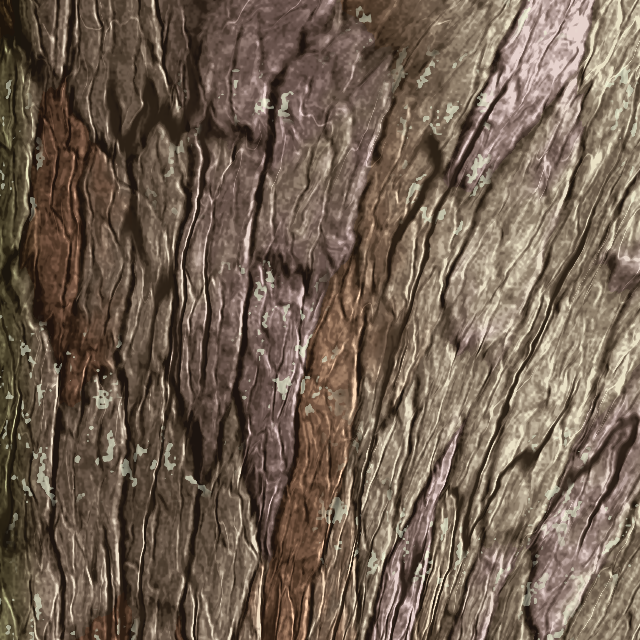
Give the GLSL for this texture, as a WebGL 1 fragment shader.

```glsl
precision highp float;
// Shaggy tree bark: rough fibrous plates, upright at left and leaning at right.
// A relief of stretched cells, thin cracks and short fibres is lit from the
// upper right, then its tone runs through a brown ramp with plum and rust tints.

uniform vec2 u_resolution;

float hash(vec2 p) {
  vec3 q = fract(vec3(p.xyx) * 0.1031);
  q += dot(q, q.yzx + 33.33);
  return fract((q.x + q.y) * q.z);
}

float noise(vec2 p) {
  vec2 i = floor(p), f = fract(p);
  f = f * f * (3.0 - 2.0 * f);
  return mix(mix(hash(i), hash(i + vec2(1, 0)), f.x),
             mix(hash(i + vec2(0, 1)), hash(i + vec2(1, 1)), f.x), f.y);
}

float fbm(vec2 p) {
  float sum = 0.0, amp = 0.55;
  for (int i = 0; i < 3; i++) {
    sum += amp * noise(p);
    p = p * 2.03 + 17.3;
    amp *= 0.56;
  }
  return sum;
}

// Cellular plates: x = distance to the border, y = random value of the plate
vec2 plates(vec2 p) {
  vec2 cell = floor(p);
  float nearest = 9.0, second = 9.0, id = 0.0;
  for (int j = -1; j <= 1; j++) {
    for (int i = -1; i <= 1; i++) {
      vec2 c = cell + vec2(i, j);
      float d = length(c + vec2(hash(c), hash(c + 51.7)) - p);
      if (d < nearest) {
        second = nearest;
        nearest = d;
        id = hash(c + 9.1);
      } else {
        second = min(second, d);
      }
    }
  }
  return vec2(second - nearest, id);
}

// Coordinates that follow the grain: x across the strands, y along them
vec2 strand(vec2 p) {
  float lean = 0.03 + 0.43 * smoothstep(0.22, 0.85, p.x);
  vec2 s = vec2(p.x - lean * (p.y - 0.5), p.y) + 3.0;
  s.x += 0.06 * (fbm(s * vec2(5.0, 3.0)) - 0.5);
  s.x += 0.014 * (fbm(s * vec2(30.0, 24.0)) - 0.5);
  s.y += 0.07 * (fbm(s * vec2(38.0, 14.0)) - 0.5);
  return s;
}

// x = height, y = plate id, z = crack (0 inside a crack)
vec3 relief(vec2 p) {
  vec2 s = strand(p);
  vec2 big = plates(s * vec2(10.0, 2.6));
  vec2 small = plates(s * vec2(30.0, 9.0) + 7.0);
  float line = abs(fbm(s * vec2(10.0, 1.7) + 4.0) - 0.5);
  float gap = smoothstep(0.35, 0.6, noise(s * vec2(8.0, 4.0) + 20.0));
  float crack = 1.0 - gap * (1.0 - smoothstep(0.005, 0.035, line));
  float h = smoothstep(0.0, 0.17, big.x) * (0.35 + 0.55 * big.y);
  h += 0.36 * smoothstep(0.0, 0.24, small.x) * (0.3 + 0.7 * small.y);
  h += 0.55 * fbm(s * vec2(56.0, 25.0));
  return vec3(h * mix(0.5, 1.0, crack), big.y, crack);
}

// Brown ramp whose stops are spaced by the area each tone covers
vec3 barkRamp(float t) {
  vec3 c = mix(vec3(0.11, 0.08, 0.06), vec3(0.17, 0.13, 0.09), smoothstep(-0.2, 0.03, t));
  c = mix(c, vec3(0.29, 0.24, 0.19), smoothstep(0.03, 0.26, t));
  c = mix(c, vec3(0.41, 0.35, 0.30), smoothstep(0.26, 0.49, t));
  c = mix(c, vec3(0.56, 0.50, 0.44), smoothstep(0.49, 0.68, t));
  c = mix(c, vec3(0.73, 0.68, 0.62), smoothstep(0.68, 0.83, t));
  return mix(c, vec3(0.91, 0.88, 0.81), smoothstep(0.83, 0.97, t));
}

void main() {
  vec2 p = gl_FragCoord.xy / u_resolution;
  vec2 s = strand(p);
  vec2 toLight = vec2(0.83, 0.55);
  vec3 bark = relief(p);
  float slope = bark.x - relief(p + toLight * 0.0026).x;
  float shadow = smoothstep(0.12, 0.6, relief(p + toLight * 0.013).x - bark.x);

  // Patches of smoother, cross-wrinkled inner bark
  float patchId = bark.y + 0.3 * (fbm(s * vec2(16.0, 9.0)) - 0.5);
  float plum = smoothstep(0.58, 0.74, patchId) * smoothstep(0.15, 0.45, p.x);
  float rust = smoothstep(0.36, 0.2, patchId) * smoothstep(0.75, 0.45, p.x);
  float wrinkle = noise(s * vec2(40.0, 130.0)) - 0.5;

  // Tone: broad light, relief, fibres, grit and cracks
  float t = 0.47 + 0.36 * (bark.x - 0.85) + 1.7 * slope - 0.25 * shadow;
  t += mix(-0.15, 0.18, smoothstep(0.1, 0.9, p.x));
  t += 0.45 * (fbm(p * vec2(3.5, 3.0) + 8.0) - 0.5);
  t += 0.22 * (noise(s * vec2(210.0, 55.0)) - 0.5);
  t += 0.20 * (noise(p * 230.0) - 0.5);
  t += (plum + rust) * (0.24 * wrinkle - 0.06);
  t -= 0.22 * smoothstep(0.07, 0.0, p.x);
  float thread = smoothstep(0.05, 0.0, abs(noise(s * vec2(60.0, 14.0) + 30.0) - 0.5));
  t += 0.25 * thread * smoothstep(0.55, 0.75, noise(s * vec2(16.0, 11.0)));
  t *= mix(0.15, 1.0, bark.z);

  vec3 col = barkRamp(t);
  col *= mix(vec3(1.02, 0.99, 0.97), vec3(1.01, 1.01, 0.96), p.x);
  col *= mix(vec3(1.0), vec3(0.98, 0.93, 1.03), plum);
  col *= mix(vec3(1.0), vec3(1.09, 0.95, 0.88), rust);
  col *= mix(vec3(0.94, 1.04, 0.86), vec3(1.0), smoothstep(0.0, 0.08, p.x));

  // Small ragged lichen flecks gathered in loose groups
  float fleck = noise(s * vec2(75.0, 45.0) + 60.0) + 0.4 * (noise(p * 190.0) - 0.5);
  float group = smoothstep(0.58, 0.75, noise(p * 7.0 + 40.0));
  float lichen = smoothstep(0.80, 0.88, fleck) * group * bark.z;
  col = mix(col, vec3(0.84, 0.85, 0.75) * (0.8 + 0.3 * t), 0.8 * lichen);
  gl_FragColor = vec4(col, 1.0);
}
```
